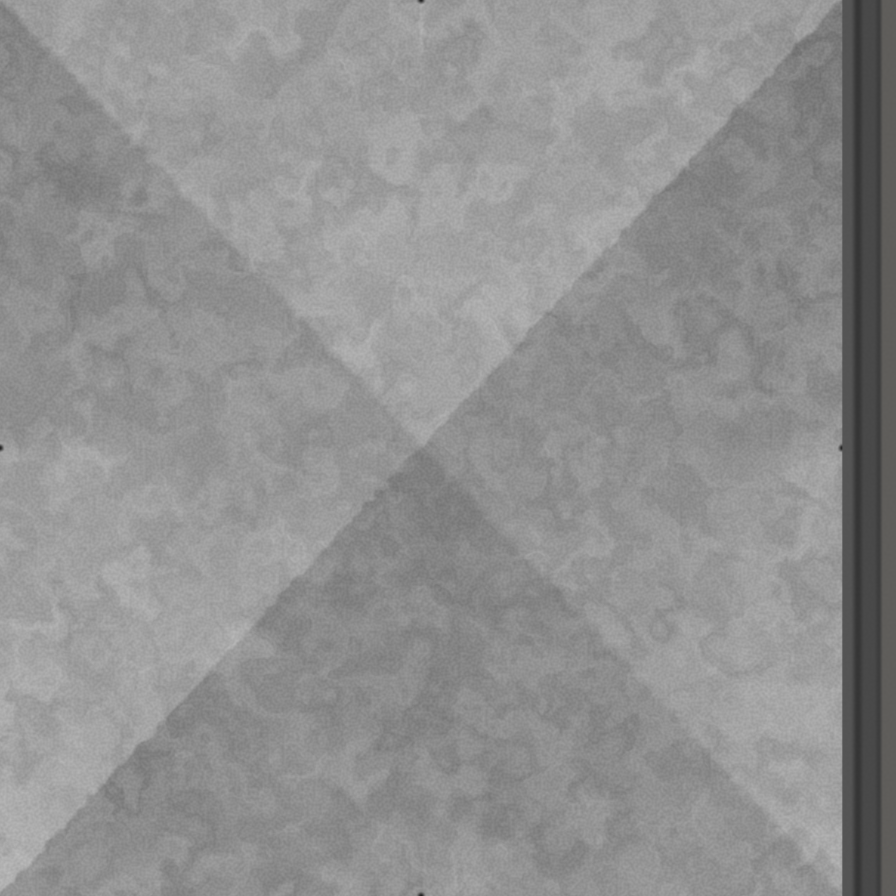
This texture is drawn by a WebGL 1 fragment shader. Its source:

```glsl
precision highp float;
// A worn grey metal panel pressed into four shallow triangular facets, with a grooved
// rail down the right side. Facets are blended across the panel diagonals, shaded by
// linear ramps, then mottled with warped gradient noise and a fine grain.

uniform vec2 u_resolution;

const float PANEL_WIDTH = 0.940;    // rail fills the rest of the canvas
const float CENTRE_Y = 0.502;
const float RISING_SOFTNESS = 0.009;   // fold from lower left to upper right
const float FALLING_SOFTNESS = 0.016;  // fold from upper left to lower right
const float EDGE_WOBBLE = 0.012;
const float SIDE_RAMP = 0.062;      // vertical shading of the left and right facets
const float SIDE_STEP = 0.022;      // break in that shading at mid height
const float MOTTLE_SCALE = 17.0;
const float MOTTLE_AMOUNT = 0.155;
const float CLOUD_AMOUNT = 0.035;
const float GRAIN_SCALE = 290.0;
const float GRAIN_AMOUNT = 0.050;
const float NOTCH_RADIUS = 0.006;

vec2 gradientAt(vec2 cell) {
    vec3 h = fract(cell.xyx * vec3(0.1031, 0.1030, 0.0973));
    h += dot(h, h.yzx + 33.33);
    float angle = 6.28318 * fract((h.x + h.y) * h.z);
    return vec2(cos(angle), sin(angle));
}

float gradientNoise(vec2 p) {
    vec2 i = floor(p);
    vec2 f = p - i;
    vec2 u = f * f * f * (f * (f * 6.0 - 15.0) + 10.0);
    vec2 e = vec2(1.0, 0.0);
    float low = mix(dot(gradientAt(i), f), dot(gradientAt(i + e), f - e), u.x);
    float high = mix(dot(gradientAt(i + e.yx), f - e.yx),
                     dot(gradientAt(i + 1.0), f - 1.0), u.x);
    return mix(low, high, u.y);
}

float fbm(vec2 p) {
    float sum = 0.0;
    float gain = 0.5;
    for (int k = 0; k < 4; k++) {
        sum += gain * gradientNoise(p);
        p = mat2(1.6, 1.2, -1.2, 1.6) * p + 17.3;
        gain *= 0.5;
    }
    return sum;
}

// Blotchy patina: noise displaced by more noise
float mottle(vec2 p) {
    vec2 warp = vec2(fbm(p * 1.4 + 40.0), fbm(p * 1.4 + 71.0));
    return fbm(p + 2.0 * warp);
}

// q spans -1..1 across the panel; fold is the same point with uneven edges
float facetShade(vec2 q, vec2 fold) {
    float reach = max(abs(q.x), abs(q.y));
    float sideStep = SIDE_STEP * smoothstep(0.35, 1.0, abs(q.x))
                   * (2.0 * smoothstep(-0.03, 0.03, q.y) - 1.0);
    float side = -SIDE_RAMP * q.y - sideStep;
    float top = 0.645 - 0.035 * reach;
    float bottom = 0.515 + 0.055 * reach + 0.015 * q.x;
    float left = 0.590 + side;
    float right = 0.568 + side;
    float upRight = smoothstep(-FALLING_SOFTNESS, FALLING_SOFTNESS, fold.x + fold.y);
    float upLeft = smoothstep(-RISING_SOFTNESS, RISING_SOFTNESS, fold.y - fold.x);
    return mix(mix(bottom, right, upRight), mix(left, top, upRight), upLeft);
}

// Dark notch at the middle of each panel side
float notches(vec2 p) {
    vec2 halfSize = vec2(0.5 * PANEL_WIDTH, 0.5);
    vec2 d = abs(p - halfSize);
    float nearest = min(length(d - vec2(halfSize.x, 0.0)),
                        length(d - vec2(0.0, halfSize.y)));
    return 1.0 - smoothstep(0.0, NOTCH_RADIUS, nearest);
}

vec3 railColour(float x) {
    float shade = mix(0.33, 0.21, smoothstep(0.949, 0.957, x));
    shade = mix(shade, 0.285, smoothstep(0.958, 0.965, x));
    shade = mix(shade, 0.240, smoothstep(0.975, 0.981, x));
    shade = mix(shade, 0.365, smoothstep(0.981, 0.986, x));
    vec3 warm = mix(vec3(1.0), vec3(1.02, 1.0, 0.97), smoothstep(0.981, 0.986, x));
    return shade * warm;
}

void main() {
    vec2 uv = gl_FragCoord.xy / u_resolution;
    float pixel = 1.0 / u_resolution.x;

    // Facets, with slightly uneven folds
    vec2 q = vec2(uv.x / PANEL_WIDTH - 0.5, uv.y - CENTRE_Y) * 2.0;
    vec2 wobble = EDGE_WOBBLE * vec2(gradientNoise(uv * 75.0), gradientNoise(uv * 75.0 + 9.0));
    float shade = facetShade(q, q + wobble);

    // Patina and grain
    shade += MOTTLE_AMOUNT * mottle(uv * MOTTLE_SCALE);
    shade += CLOUD_AMOUNT * gradientNoise(uv * 5.0 + 3.0);
    float grain = gradientNoise(uv * GRAIN_SCALE);
    shade += GRAIN_AMOUNT * grain;

    // Faint vertical seam: light at the top, dark at the bottom
    float seam = exp(-q.x * q.x / 0.00004);
    shade += seam * (0.04 * smoothstep(0.7, 1.0, q.y) - 0.015 * smoothstep(0.6, 1.0, -q.y));
    shade *= 1.0 - 0.8 * notches(uv);

    vec3 rail = railColour(uv.x) + 0.008 * grain;
    float onRail = smoothstep(-pixel, pixel, uv.x - PANEL_WIDTH);
    gl_FragColor = vec4(mix(vec3(shade), rail, onRail), 1.0);
}
```
